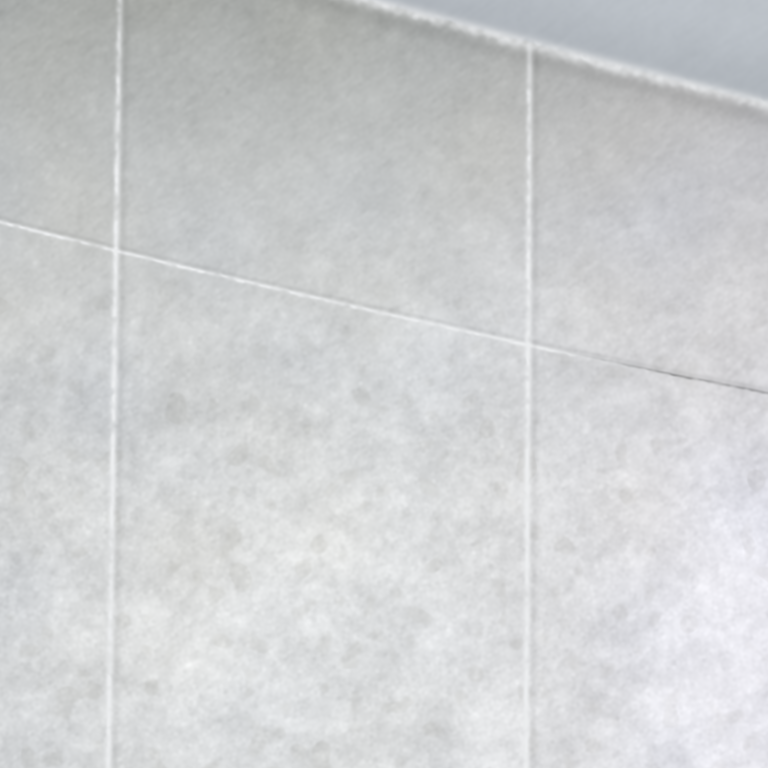
Write a Shadertoy shader that draws this texture.

```glsl
// Pale stone wall tiles seen at an angle, under a sloping blue-grey ceiling.
// Two upright joints and one slanting joint are soft line distances; the
// mottled surface sums cellular blobs at several scales over a light gradient.

const vec3 STONE_DARK = vec3(0.635, 0.645, 0.632);
const vec3 STONE_MID = vec3(0.815, 0.824, 0.826);
const vec3 STONE_LIGHT = vec3(0.868, 0.876, 0.880);
const vec3 CEILING = vec3(0.685, 0.708, 0.733);
const vec3 GROUT = vec3(0.925, 0.932, 0.938);
const vec3 GLARE = vec3(0.925, 0.932, 0.955);

const int UPRIGHTS = 2;
const float FIRST_UPRIGHT = 0.141;   // x at the bottom edge
const float UPRIGHT_STEP = 0.544;
const float FIRST_LEAN = 0.015;      // drift in x from bottom to top
const float LEAN_STEP = -0.010;
const float UPRIGHT_WIDTH = 0.0042;  // falloff distance of the crest
const float SLANT_WIDTH = 0.0027;
const float CEILING_WIDTH = 0.0080;
const float MOTTLE = 0.085;
const float GRAIN = 0.022;
const float WEAR = 1.1;              // how unevenly the joints show

vec2 hash2(vec2 p) {
    vec3 q = fract(p.xyx * vec3(0.1031, 0.1030, 0.0973));
    q += dot(q, q.yzx + 33.33);
    return fract((q.xx + q.yz) * q.zy);
}

// Signed soft blobs, one around a random point in each cell.
float cellBlobs(vec2 p) {
    vec2 cell = floor(p);
    float sum = 0.0;
    for (int j = -1; j <= 1; j++) {
        for (int i = -1; i <= 1; i++) {
            vec2 id = cell + vec2(i, j);
            vec2 offset = id + hash2(id + 17.0) - p;
            float falloff = max(0.0, 1.0 - dot(offset, offset));
            sum += (hash2(id + 91.0).x - 0.5) * falloff * falloff;
        }
    }
    return sum;
}

float mottling(vec2 p) {
    float sum = 0.0;
    float weight = 0.38;
    for (int i = 0; i < 5; i++) {
        sum += weight * cellBlobs(p);
        p = mat2(1.6, 1.2, -1.2, 1.6) * p + 23.7;
        weight *= 0.94;
    }
    return sum;
}

float slantHeight(float x) { return 0.711 - 0.252 * x + 0.028 * x * x; }
float ceilingHeight(float x) { return 1.134 - 0.290 * x + 0.020 * x * x; }

// Bell-shaped line, never thinner than a pixel.
float ridge(float d, float width) {
    float w = max(width, 1.0 / iResolution.y);
    return exp(-d * d / (w * w));
}

// Light crest with a faint shadow on its positive side.
vec3 addJoint(vec3 color, float d, float width, float strength) {
    color *= 1.0 - 0.050 * ridge(d - 2.0 * width, 1.2 * width);
    return mix(color, GROUT, clamp(strength, 0.0, 1.0) * ridge(d, width));
}

void mainImage(out vec4 fragColor, in vec2 fragCoord) {
    vec2 uv = fragCoord / iResolution.xy;
    float soft = max(0.0020, 1.0 / iResolution.y);
    float stain = mottling(uv * 13.0);
    float rough = cellBlobs(uv * 130.0);
    float patches = cellBlobs(uv * 48.0 + 3.0);
    float wobble = 0.0010 * rough + 0.0008 * patches;
    float wear = WEAR * (0.6 * rough + 0.5 * patches);

    // Light grows downward, with a shaded left side and a lower right glare.
    float depth = 1.0 - uv.y;
    vec3 color = mix(STONE_DARK, STONE_MID, smoothstep(-0.14, 0.46, depth + 0.04 * uv.x));
    color = mix(color, STONE_LIGHT, smoothstep(0.35, 0.85, depth));
    color -= 0.028 * (1.0 - smoothstep(0.0, 0.25, uv.x)) * smoothstep(0.2, 0.6, depth);
    float glare = 1.0 - smoothstep(0.03, 0.34, length((uv - vec2(1.03, 0.18)) * vec2(1.0, 0.75)));
    color = mix(color, GLARE, 0.65 * glare);
    color += vec3(0.006, -0.003, 0.007) * smoothstep(0.45, 1.0, uv.x);

    // Stone stains, stronger low down, and brushed grain running diagonally.
    float lower = smoothstep(0.1, 0.7, depth);
    color += MOTTLE * stain * mix(0.60, 1.35, lower);
    color -= 0.035 * lower * smoothstep(0.18, 0.45, patches) * vec3(0.9, 0.95, 1.1);
    color += vec3(0.010, 0.004, -0.010) * cellBlobs(uv * 9.0 + 5.0);
    vec2 brushed = mat2(0.8, -0.6, 0.6, 0.8) * uv;
    color += GRAIN * cellBlobs(brushed * vec2(85.0, 190.0));

    // Slanting joint: pale and patchy, fading to a dark crack on the right.
    float slant = (uv.y - slantHeight(uv.x) + wobble) * 0.97;
    float crack = smoothstep(0.68, 0.90, uv.x);
    float slantStrength = (0.72 + wear) * (1.0 - 0.85 * crack);
    color = addJoint(color, slant, SLANT_WIDTH, slantStrength);
    color *= 1.0 - (0.20 + 0.15 * rough) * crack * ridge(slant - 0.001, 0.0022);

    // Upright joints lean slightly with the view and dim toward the top.
    for (int i = 0; i < UPRIGHTS; i++) {
        float n = float(i);
        float center = FIRST_UPRIGHT + n * UPRIGHT_STEP + (FIRST_LEAN + n * LEAN_STEP) * uv.y;
        float strength = (0.82 + wear) * mix(1.0, 0.65, smoothstep(0.55, 1.0, uv.y));
        color = addJoint(color, uv.x - center + wobble, UPRIGHT_WIDTH, strength);
    }

    // Ceiling and its rough pale edge.
    float above = (uv.y - ceilingHeight(uv.x) + 2.5 * wobble) * 0.965;
    vec3 ceiling = CEILING + 0.050 * smoothstep(0.0, 0.10, above);
    ceiling += 0.018 * stain + GRAIN * 0.5 * cellBlobs(brushed * vec2(40.0, 160.0));
    color *= 1.0 - 0.07 * ridge(above + 0.018, 0.012);
    color = mix(color, ceiling, smoothstep(-soft, soft, above));
    float edge = clamp(0.80 + 0.6 * wear, 0.0, 1.0);
    color = mix(color, GROUT - 0.045, edge * ridge(above, CEILING_WIDTH));

    fragColor = vec4(clamp(color, 0.0, 1.0), 1.0);
}
```
